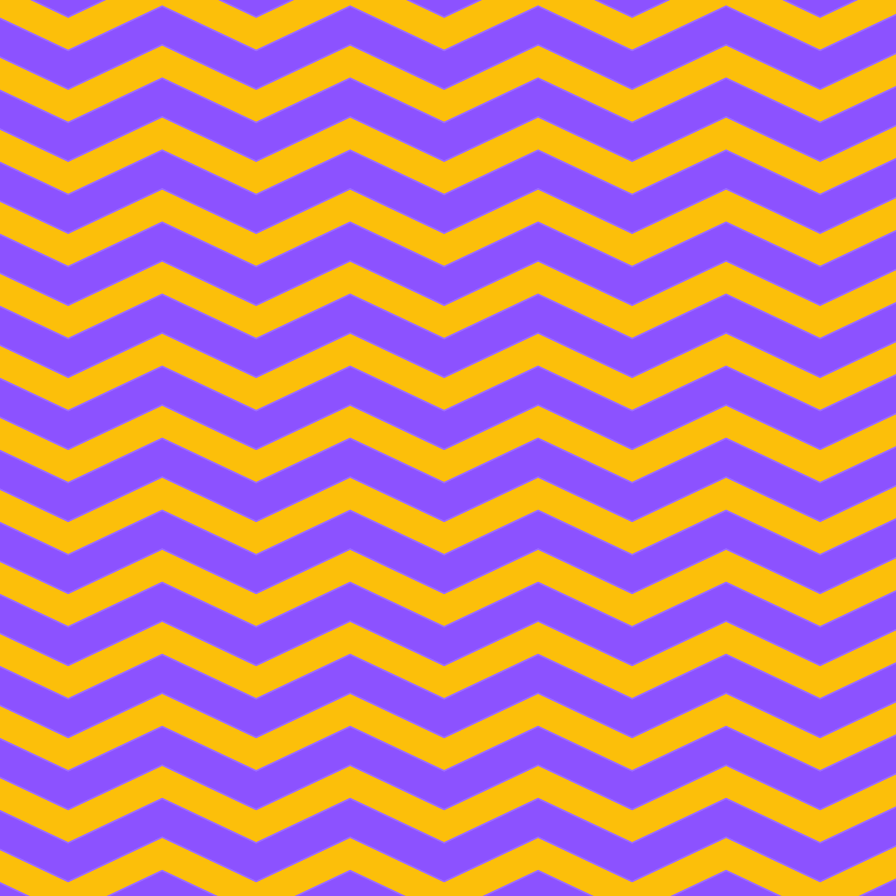
Write a three.js fragment shader that draws this pattern.

```glsl
// Horizontal golden zigzag stripes on a violet ground.
#define PERIOD vec2(0.2098, 0.0804)   // zigzag width, stripe spacing
#define PEAK vec2(0.1810, 0.0470)     // centre of a stripe at one peak
#define DROP 0.0495                   // height from peak to valley
#define STRIPE 0.0353                 // vertical stripe thickness
#define FRINGE 0.0020                 // pale rim beside each stripe
#define VIOLET vec3(0.55, 0.32, 1.00)
#define PALE_VIOLET vec3(0.61, 0.42, 1.00)
#define GOLD vec3(0.99, 0.75, 0.04)

varying vec2 vUv;

// Signed distance to the nearest repeat, for the given spacing
float repeatCentered(float x, float spacing) {
  return (fract(x / spacing + 0.5) - 0.5) * spacing;
}

// Stripe centre height relative to its peak
float zigzag(float x) {
  return -2.0 * DROP * abs(repeatCentered(x, PERIOD.x)) / PERIOD.x;
}

// Coverage of a centred band with smoothed edges
float band(float dist, float thickness, float blur) {
  return 1.0 - smoothstep(-blur, blur, dist - 0.5 * thickness);
}

void main() {
  vec2 p = vUv - PEAK;
  float dist = abs(repeatCentered(p.y - zigzag(p.x), PERIOD.y));
  float blur = 0.6 * fwidth(vUv.y);

  // Ground, pale rim, then stripe
  vec3 color = mix(VIOLET, PALE_VIOLET, band(dist, STRIPE + 2.0 * FRINGE, blur));
  color = mix(color, GOLD, band(dist, STRIPE, blur));
  gl_FragColor = vec4(color, 1.0);
}
```
